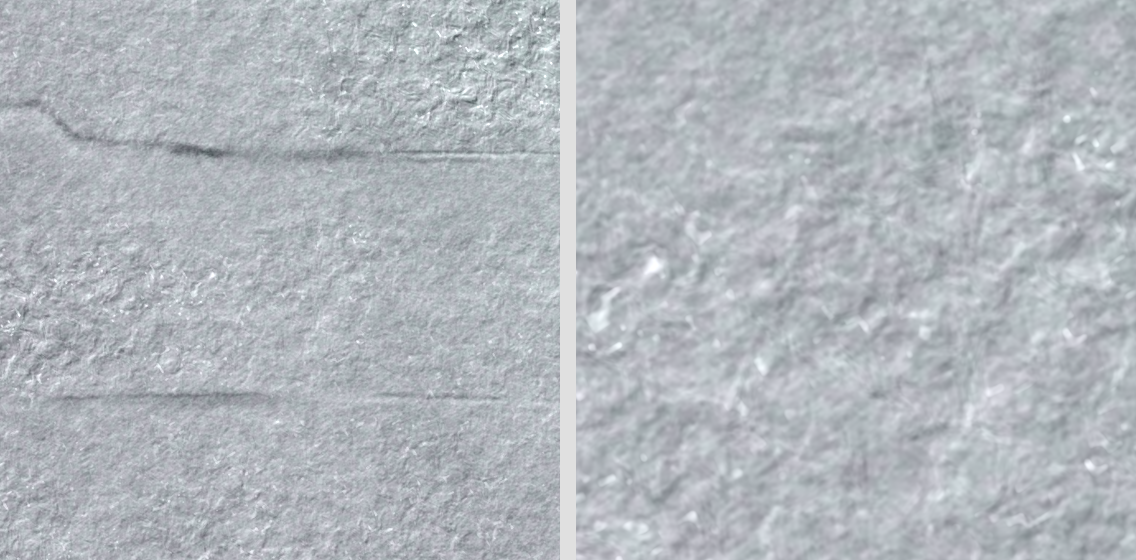
Left, the full canvas; right, a detail of the centre.
This texture is drawn by a WebGL 1 fragment shader. Its source:

```glsl
precision highp float;
// Pale grey stone wall: three rough courses parted by two uneven joints.
// Warped noise gives a pitted height field, lit from above by a height
// difference; roughness varies over the wall, with grain and glints on top.

uniform vec2 u_resolution;

float hash(vec2 p) {
  return fract(sin(dot(p, vec2(127.1, 311.7))) * 43758.5453);
}

float noise(vec2 p) {
  vec2 i = floor(p), f = fract(p);
  f = f * f * (3.0 - 2.0 * f);
  return mix(mix(hash(i), hash(i + vec2(1.0, 0.0)), f.x),
             mix(hash(i + vec2(0.0, 1.0)), hash(i + 1.0), f.x), f.y);
}

float fbm(vec2 p) {
  float sum = 0.0, amp = 0.5;
  for (int i = 0; i < 4; i++) {
    sum += amp * noise(p);
    p = mat2(1.6, 1.2, -1.2, 1.6) * p + 17.3;
    amp *= 0.55;
  }
  return sum;
}

// Occasional rounded lumps, one candidate per grid cell
float lumps(vec2 p) {
  vec2 cell = floor(p);
  vec2 centre = 0.35 + 0.3 * vec2(hash(cell + 3.1), hash(cell + 8.7));
  float d = length((fract(p) - centre) * vec2(1.0, 1.3));
  return step(0.75, hash(cell)) * smoothstep(0.33, 0.1, d);
}

// Rolling surface with ragged plateaus and lumps
float height(vec2 p) {
  vec2 warp = vec2(noise(p * 45.0), noise(p * 45.0 + 41.0)) - 0.5;
  vec2 q = mat2(0.9, 0.35, -0.35, 0.9) * p + 0.012 * warp;
  float rolling = fbm(q * 40.0);
  float plateau = smoothstep(0.4, 0.66, fbm(q * 52.0 + 9.0));
  return rolling + 0.22 * plateau + 0.08 * lumps(p * 14.0 + 25.0 * warp * 0.012);
}

// Bell-shaped band of the given half width
float band(float d, float width) {
  return exp(-d * d / (width * width));
}

// Soft window over the interval a to b
float span(float x, float a, float b, float soft) {
  return smoothstep(a - soft, a + soft, x) * (1.0 - smoothstep(b - soft, b + soft, x));
}

void main() {
  vec2 uv = gl_FragCoord.xy / u_resolution;
  float wobble = noise(uv * vec2(28.0, 9.0)) - 0.5;
  float ragged = fbm(uv * vec2(60.0, 90.0)) - 0.5;

  // Signed heights above the two joints
  float upper = uv.y - 0.725 - 0.055 * (1.0 - smoothstep(0.06, 0.15, uv.x))
              - 0.032 * (1.0 - smoothstep(0.08, 0.42, uv.x))
              - 0.006 * wobble - 0.016 * ragged * (1.0 - smoothstep(0.4, 0.7, uv.x));
  float lower = uv.y - 0.285 - 0.011 * sin(3.1416 * uv.x) - 0.004 * wobble - 0.008 * ragged;

  // Roughness: bold at upper right and mid left, smooth beside the joints
  float rough = 0.82 + 0.6 * (noise(uv * 5.0 + 2.0) - 0.5);
  rough += 0.55 * smoothstep(0.4, 0.85, uv.x) * smoothstep(0.72, 0.82, uv.y);
  rough += 0.45 * span(uv.y, 0.31, 0.56, 0.05) * (1.0 - smoothstep(0.15, 0.75, uv.x));
  rough *= 1.0 - 0.5 * band(upper + 0.06, 0.06);
  rough *= 1.0 - 0.4 * band(lower + 0.01, 0.03);

  // Relief lit from above, with broad and middling stains
  float relief = height(uv) - height(uv + vec2(-0.0028, 0.0040));
  float tone = 0.705 + 0.52 * rough * relief;
  tone += 0.12 * (fbm(uv * 4.0) - 0.51);
  tone += 0.15 * rough * (fbm(uv * 36.0 + 5.0) - 0.51);
  tone += 0.04 * smoothstep(0.5, 0.9, uv.x) * smoothstep(0.72, 0.85, uv.y);

  // Slanted fine grain and sparse glints
  vec2 slant = vec2(uv.x + 0.6 * uv.y, uv.y - 0.6 * uv.x);
  tone += 0.105 * (noise(slant * vec2(140.0, 270.0)) - 0.5);
  tone += 0.065 * (noise(uv * 340.0) - 0.5);
  float glint = smoothstep(0.74, 0.96, noise(slant * 118.0 + 60.0));
  tone += 0.17 * rough * glint * smoothstep(0.4, 0.65, noise(uv * 30.0 + 7.0));

  // Upper joint: broad grey recess, crack at the left, pale lip at the right
  float wear = 0.5 + noise(uv * vec2(18.0, 40.0));
  tone -= 0.12 * wear * span(uv.x, 0.3, 0.72, 0.07) * band(upper + 0.002, 0.013);
  tone -= 0.13 * wear * span(uv.x, 0.05, 0.4, 0.04) * band(upper - 0.001, 0.008);
  tone -= 0.05 * (1.0 - smoothstep(0.03, 0.12, uv.x)) * band(upper - 0.004, 0.010);
  tone -= 0.13 * smoothstep(0.6, 0.75, uv.x) * band(upper - 0.003, 0.003);
  tone += 0.14 * span(uv.x, 0.72, 0.93, 0.05) * band(upper + 0.004, 0.004);
  tone -= 0.10 * span(uv.x, 0.72, 0.88, 0.04) * band(upper + 0.015 * uv.x, 0.005);
  tone += 0.08 * (1.0 - smoothstep(0.08, 0.2, uv.x)) * band(upper + 0.03, 0.02);

  // Lower joint: wide faint recess at the left, broken crack, lit edge at the right
  tone -= 0.08 * wear * span(uv.x, 0.1, 0.52, 0.08) * band(lower + 0.008, 0.014);
  tone -= 0.12 * smoothstep(0.3, 0.7, noise(uv * vec2(14.0, 5.0))) * band(lower, 0.004);
  tone += 0.08 * smoothstep(0.5, 0.68, uv.x) * band(lower + 0.008, 0.006);

  // Cool grey with faint pink and green flecks
  float fleck = noise(uv * 95.0 + 23.0) - 0.5 + 0.4 * (0.5 - uv.x * uv.y * 1.6);
  vec3 colour = vec3(tone) + vec3(-0.020, 0.003, 0.025);
  colour += fleck * vec3(0.026, -0.016, 0.008);
  gl_FragColor = vec4(clamp(colour, 0.0, 1.0), 1.0);
}
```
